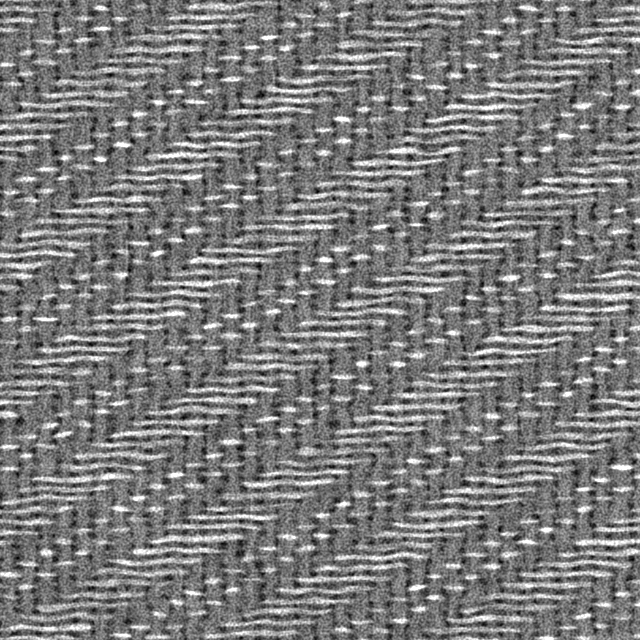
Write a Shadertoy shader that draws this texture.

```glsl
// Grey twill cloth: pale weft floats step one warp thread per row, forming
// diagonal ribs with plain weave between them. Each row repeats every REPEAT
// threads; gradient noise bends the yarn and adds fibre streaks and grain.

#define WARP_THREADS 34.5   // vertical threads across the canvas
#define WEFT_ROWS    60.0   // horizontal threads up the canvas
#define REPEAT       12.0   // threads in one weave repeat
#define FLOAT_LENGTH 5.0    // warp threads crossed by a long float
#define TILT         0.02   // rise of the weft rows to the right
#define WEAVE_SHIFT  vec2(1.01, 0.43)
#define GAP_TONE     0.22
#define WARP_TONE    0.475
#define WEFT_TONE    0.55
#define SHEEN        0.25   // extra light on the crown of the weft
#define GRAIN        0.25
#define WOBBLE       0.42   // bending of the yarn, in threads

float hash(vec2 p) {
    vec3 q = fract(p.xyx * vec3(0.1031, 0.1030, 0.0973));
    q += dot(q, q.yzx + 33.33);
    return fract((q.x + q.y) * q.z);
}

float cornerSlope(vec2 corner, vec2 offset) {
    float angle = 6.2832 * hash(corner);
    return dot(vec2(cos(angle), sin(angle)), offset);
}

float gradientNoise(vec2 p) {
    vec2 cell = floor(p), f = fract(p);
    vec2 s = f * f * f * (f * (f * 6.0 - 15.0) + 10.0);
    vec2 e = vec2(1.0, 0.0);
    float low = mix(cornerSlope(cell, f), cornerSlope(cell + e.xy, f - e.xy), s.x);
    float high = mix(cornerSlope(cell + e.yx, f - e.yx), cornerSlope(cell + e.xx, f - e.xx), s.x);
    return mix(low, high, s.y);
}

// Vertical threads, with uneven dark holes between them at the row boundaries.
float warpTone(vec2 weave) {
    vec2 local = abs(fract(weave) - 0.5);
    float gap = smoothstep(0.14, 0.5, local.x);
    float hole = gap * mix(0.25, 1.0, smoothstep(0.05, 0.45, local.y));
    hole *= 0.95 + 1.5 * gradientNoise(weave * vec2(1.1, 0.75) + 71.0);
    float tone = mix(WARP_TONE, GAP_TONE, clamp(hole, 0.0, 1.15));
    tone += 0.16 * gradientNoise(weave * vec2(3.2, 0.7) + 20.0);

    // The warp lies in shadow beneath the long floats.
    float across = weave.x - weave.y + 0.5 - 0.5 * FLOAT_LENGTH;
    float fromRib = abs(mod(across + 0.5 * REPEAT, REPEAT) - 0.5 * REPEAT);
    float shade = 1.0 - smoothstep(1.4, 2.8, fromRib);
    return tone * (1.0 - 0.18 * shade);
}

// Horizontal threads on top: x is their tone, y their coverage.
// A repeat holds one float, then two single-thread beads midway to the next.
vec2 weftLayer(vec2 weave) {
    float row = floor(weave.y);
    float start = mod(weave.x - row + 0.5, REPEAT) - 0.5;
    float beadStart = FLOAT_LENGTH + 1.5;
    bool isBead = start > beadStart && start < beadStart + 4.0;
    float centre = start > beadStart ? REPEAT + 0.5 * FLOAT_LENGTH : 0.5 * FLOAT_LENGTH;
    float halfLength = 0.5 * FLOAT_LENGTH;
    if (isBead) {
        centre = beadStart + 1.0 + 2.0 * floor((start - beadStart) * 0.5);
        halfLength = 0.5;
    }
    float fromEnd = halfLength - abs(start - centre);
    vec2 id = vec2(floor(weave.x - start + centre + 0.25), row);
    float chance = hash(id + 11.0);

    // Round cross-section, narrowing where the thread dives under the warp.
    float y = fract(weave.y) - 0.5 + 0.22 * gradientNoise(vec2(weave.x * 0.7, row * 5.3));
    float thickness = mix(0.32, 0.46, smoothstep(0.0, 0.6, fromEnd));
    float cover = 1.0 - smoothstep(thickness - 0.34, thickness, abs(y));
    cover *= smoothstep(-0.16, 0.32, fromEnd);
    cover *= 1.0 - smoothstep(0.4, 0.5, abs(fract(weave.y) - 0.5));
    float crown = max(0.0, 1.0 - y * y * 14.0);

    float tone = WEFT_TONE + SHEEN * crown * (0.5 + 0.75 * chance);
    tone += isBead ? 0.06 + 0.12 * chance : 0.0;
    tone += 0.34 * gradientNoise(vec2(weave.x * 1.1, row * 7.7) + 4.0);
    tone += 0.24 * gradientNoise(weave * vec2(0.9, 3.5) + 50.0);
    return vec2(tone, cover);
}

// Fine crossed fibres, finer than the threads.
float fibreGrain(vec2 p) {
    vec2 diagonal = vec2(p.x + p.y, p.x - p.y);
    return gradientNoise(p * 235.0) + 0.8 * gradientNoise(diagonal * 170.0 + 9.0);
}

void mainImage(out vec4 fragColor, in vec2 fragCoord) {
    vec2 uv = fragCoord / iResolution.xy;

    // Weave space: one unit per thread.
    vec2 weave = vec2(uv.x * WARP_THREADS, (uv.y - TILT * uv.x) * WEFT_ROWS) + WEAVE_SHIFT;
    vec2 bend = vec2(gradientNoise(uv * vec2(28.0, 34.0)), gradientNoise(uv * vec2(20.0, 26.0) + 40.0));
    weave += WOBBLE * bend;

    vec2 weft = weftLayer(weave);
    float tone = mix(warpTone(weave), weft.x, weft.y);
    tone += 0.05 * gradientNoise(uv * 7.0 + 3.0);
    tone += GRAIN * fibreGrain(uv) * (0.7 + 0.6 * tone);
    fragColor = vec4(vec3(clamp(tone, 0.0, 1.0)), 1.0);
}
```
